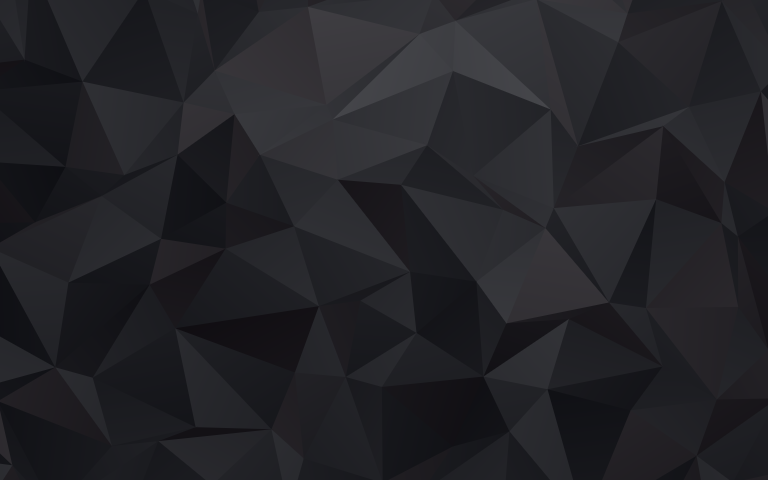
A WebGL 1 fragment shader for this background:

```glsl
precision highp float;

uniform vec2 u_resolution;

#define ROWS 7.0
#define JITTER 0.46
#define GRID_ANGLE 0.38
#define DARK_TONE 0.066
#define LIGHT_TONE 0.168
#define GLOW_CENTER vec2(0.56, 0.88)
#define GLOW_RADIUS vec2(0.29, 0.27)
#define GLOW_GAIN 0.105
#define SPARKLE_GAIN 0.06
#define FACET_GRADIENT 0.018
#define COOL_TINT vec3(-0.003, 0.0, 0.017)
#define WARM_TINT vec3(0.006, -0.004, 0.013)

vec3 hash3(vec2 p) {
  vec3 q = fract(p.xyx * vec3(0.1031, 0.1030, 0.0973));
  q += dot(q, q.yxz + 33.33);
  return fract((q.xxy + q.yzz) * q.zyx);
}

float cross2(vec2 a, vec2 b) {
  return a.x * b.y - a.y * b.x;
}

mat2 rotation(float angle) {
  float c = cos(angle), s = sin(angle);
  return mat2(c, s, -s, c);
}

vec2 gridVertex(vec2 id) {
  return id + JITTER * (2.0 * hash3(id + 17.0).xy - 1.0);
}

// Signed distance to the line a-b, positive on its left
float edgeDistance(vec2 p, vec2 a, vec2 b) {
  vec2 edge = b - a;
  return cross2(edge, p - a) / max(length(edge), 0.0001);
}

// Flat facet tone, a wide glow and a faint linear gradient
vec3 facetColor(vec2 p, vec2 center, vec2 seed) {
  vec3 h = hash3(seed);
  vec3 k = hash3(seed + 71.7);
  vec2 canvas = vec2(ROWS * u_resolution.x / u_resolution.y, ROWS);
  vec2 uv = rotation(-GRID_ANGLE) * center / canvas;
  vec2 offset = (uv - GLOW_CENTER) / GLOW_RADIUS;

  float tone = mix(DARK_TONE, LIGHT_TONE, h.x);
  tone += GLOW_GAIN * exp(-dot(offset, offset));
  tone += SPARKLE_GAIN * step(0.96, h.y);

  float angle = 6.2832 * h.z;
  tone += FACET_GRADIENT * dot(p - center, vec2(cos(angle), sin(angle)));
  return tone + mix(COOL_TINT, WARM_TINT, smoothstep(0.6, 0.9, k.x));
}

// Facet colour weighted by its antialiased coverage
vec4 facet(vec2 p, vec2 a, vec2 b, vec2 c, vec2 seed, float pixel) {
  float inside = min(edgeDistance(p, a, b),
                 min(edgeDistance(p, b, c), edgeDistance(p, c, a)));
  float coverage = clamp(0.5 + inside / pixel, 0.0, 1.0);
  return vec4(facetColor(p, (a + b + c) / 3.0, seed), 1.0) * coverage;
}

// Split a jittered cell along a diagonal that stays inside it
vec4 cellFacets(vec2 p, vec2 id, float pixel) {
  vec2 a = gridVertex(id);
  vec2 b = gridVertex(id + vec2(1.0, 0.0));
  vec2 c = gridVertex(id + vec2(1.0, 1.0));
  vec2 d = gridVertex(id + vec2(0.0, 1.0));

  bool validAC = cross2(c - a, b - a) < 0.0 && cross2(c - a, d - a) > 0.0;
  bool validBD = cross2(d - b, a - b) > 0.0 && cross2(d - b, c - b) < 0.0;
  bool splitAC = validAC && (!validBD || hash3(id + 5.3).z > 0.5);

  vec2 firstSeed = id + 101.3;
  vec2 secondSeed = id + 233.9;
  if (splitAC) {
    return facet(p, a, b, c, firstSeed, pixel)
         + facet(p, a, c, d, secondSeed, pixel);
  }
  return facet(p, a, b, d, firstSeed, pixel)
       + facet(p, b, c, d, secondSeed, pixel);
}

void main() {
  float pixel = ROWS / u_resolution.y;
  vec2 p = rotation(GRID_ANGLE) * gl_FragCoord.xy * pixel;
  vec2 cell = floor(p);

  // Jittered cells can reach into their direct neighbours
  vec4 sum = vec4(0.0);
  for (int y = -1; y <= 1; y++) {
    for (int x = -1; x <= 1; x++) {
      sum += cellFacets(p, cell + vec2(float(x), float(y)), pixel);
    }
  }
  gl_FragColor = vec4(sum.rgb / max(sum.a, 0.0001), 1.0);
}
```
